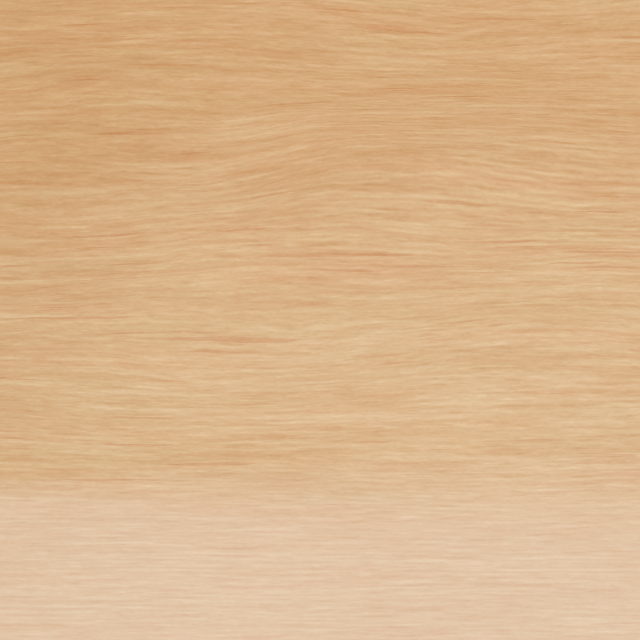
Reproduce this texture procedurally as a three.js fragment shader.

```glsl
// Pale wood board with fine horizontal grain, fading to a rosy cream band below.
varying vec2 vUv;

vec3 hash3(vec2 cell) {
  vec3 k = vec3(dot(cell, vec2(127.1, 311.7)),
                dot(cell, vec2(269.5, 183.3)),
                dot(cell, vec2(419.2, 371.9)));
  return fract(sin(k) * 43758.545);
}

// Cellular noise: soft light and dark spots around jittered points, about -1 to 1.
float cellSpots(vec2 p) {
  vec2 cell = floor(p);
  float sum = 0.0;
  for (int j = -1; j <= 1; j++) {
    for (int i = -1; i <= 1; i++) {
      vec2 id = cell + vec2(float(i), float(j));
      vec3 rnd = hash3(id);
      float falloff = 1.0 - smoothstep(0.0, 1.0, length(p - id - rnd.xy));
      sum += (rnd.z * 2.0 - 1.0) * falloff;
    }
  }
  return sum * 1.4;
}

// Layered sines bend the fibres, with one stronger rise; they straighten near the bottom.
vec2 bendGrain(vec2 p) {
  float wave = 0.009 * sin(4.3 * p.x + 7.0 * p.y + 0.6)
             + 0.005 * sin(9.0 * p.x - 17.0 * p.y + 2.0)
             + 0.0009 * sin(23.0 * p.x + 41.0 * p.y)
             + 0.0003 * sin(83.0 * p.x - 57.0 * p.y);
  float offY = (p.y - 0.77) / 0.08;
  float rise = 0.03 * smoothstep(0.32, 0.54, p.x) * exp(-offY * offY);
  return vec2(p.x, p.y - wave * smoothstep(0.1, 0.5, p.y) - rise);
}

// Base colour: tan at the top, honey in the middle, rosy cream at the bottom.
vec3 boardColour(vec2 p, float cream) {
  vec3 tanWood = vec3(0.838, 0.67, 0.488);
  vec3 honey = vec3(0.861, 0.716, 0.551);
  vec3 rosyCream = vec3(0.891, 0.776, 0.658);
  vec3 colour = mix(tanWood, honey, 1.0 - smoothstep(0.3, 0.95, p.y));
  colour = mix(colour, rosyCream, cream * (1.0 - 0.12 * smoothstep(0.0, 0.25, p.y)));

  // Dimmer left side and a soft glow right of centre
  colour -= vec3(0.02, 0.024, 0.028) * (1.0 - smoothstep(0.0, 0.4, p.x)) * (1.0 - 0.6 * cream);
  vec2 glow = (p - vec2(0.72, 0.6)) / vec2(0.4, 0.22);
  return colour + vec3(0.01, 0.017, 0.022) * exp(-dot(glow, glow));
}

void main() {
  vec2 grain = bendGrain(vUv);
  float fadeWidth = mix(0.03, 0.1, vUv.x);
  float cream = 1.0 - smoothstep(0.235 - fadeWidth, 0.235 + fadeWidth, vUv.y);

  // Streaks from broad clouds down to hair-thin fibres and pores
  float clouds = cellSpots(grain * vec2(3.5, 12.0) + 7.3);
  float bands = cellSpots(grain * vec2(4.5, 68.0) + 31.7);
  float streaks = cellSpots(grain * vec2(8.0, 140.0) + 53.1);
  float fibres = cellSpots(grain * vec2(17.0, 250.0) + 11.9);
  float hairs = cellSpots(grain * vec2(50.0, 400.0) + 67.3);
  float pores = cellSpots(grain * vec2(170.0, 420.0) + 23.8);
  float tone = mix(0.3 * clouds + 0.3 * bands + 0.42 * streaks + 0.48 * fibres,
                   0.08 * clouds + 0.06 * bands + 0.14 * streaks + 0.34 * fibres, cream);
  tone += (0.5 * hairs + 0.3 * pores) * (1.0 - 0.3 * cream);

  // Long growth lines that drift in and out of strength along the board
  float drift = 2.2 * sin(4.0 * grain.x + 17.0 * grain.y) + 2.5 * clouds;
  float growth = sin(390.0 * grain.y + drift) + 0.8 * sin(545.0 * grain.y - 1.4 * drift);
  tone += 0.2 * growth * (1.0 - 0.4 * cream) * smoothstep(-0.6, 0.6, bands + clouds);

  // Tight ripples, strongest right of centre and in the cream band
  vec2 rippleSpot = (vUv - vec2(0.74, 0.68)) / vec2(0.36, 0.16);
  float rippleArea = max(exp(-dot(rippleSpot, rippleSpot)), 0.3 + 0.15 * cream);
  float ripple = sin(640.0 * grain.y + 2.0 * sin(13.0 * grain.x + 20.0 * grain.y)
                     + 2.5 * clouds + bands);
  ripple += 0.5 * sin(1010.0 * grain.y + 3.0 * sin(9.0 * grain.x - 31.0 * grain.y));
  tone += 0.55 * ripple * rippleArea * smoothstep(-0.7, 0.7, streaks + 0.3);

  // Fibres lean between orange and a duller straw colour
  float straw = 0.5 * cellSpots(grain * vec2(3.0, 38.0) + 91.6) + 0.5 * streaks;
  vec3 colour = boardColour(vUv, cream);
  colour += tone * vec3(0.021, 0.034, 0.039);
  colour += straw * vec3(-0.006, 0.004, 0.002) * (1.0 - 0.6 * cream);

  // Sparse, thin reddish flecks lying along the grain
  float fleck = smoothstep(0.85, 1.3, cellSpots(grain * vec2(7.0, 190.0) + 83.4));
  colour -= fleck * vec3(0.02, 0.05, 0.05) * (1.0 - 0.8 * cream);

  gl_FragColor = vec4(colour, 1.0);
}
```
